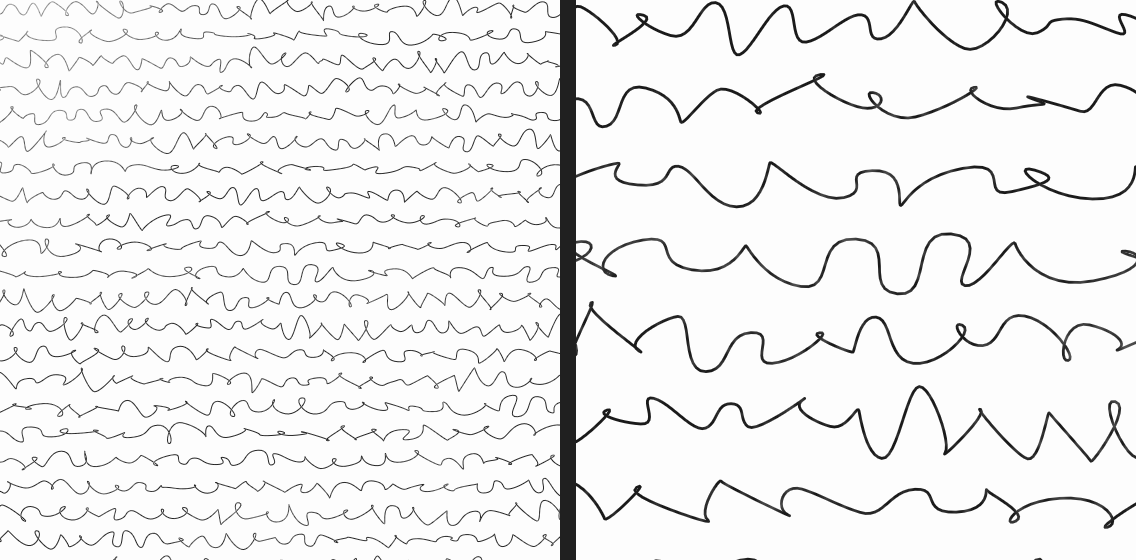
Left, the full canvas; right, a detail of the centre.
This pattern is drawn by a WebGL 2 fragment shader. Its source:

```glsl
#version 300 es
precision highp float;
// Rows of looping, illegible pen scribble in thin dark ink on white paper.

uniform vec2 u_resolution;
out vec4 fragColor;

const float ROWS = 21.1;
const float BASELINE = 0.77;      // row centre within its cell
const float PEN_WIDTH = 0.00155;  // share of the canvas height
const int STEPS = 12;             // straight pieces per curve
const vec3 PAPER = vec3(0.992);
const vec3 INK = vec3(0.10);

struct Knot { vec2 pos; vec2 pull; };

vec2 hash2(vec2 p) {
  vec3 q = fract(p.xyx * vec3(0.1031, 0.1030, 0.0973));
  q += dot(q, q.yzx + 33.33);
  return fract((q.xx + q.yz) * q.zy);
}

float cornerSlope(vec2 cell, vec2 offset) {
  float angle = 6.28318 * hash2(cell + 57.0).x;
  return dot(vec2(cos(angle), sin(angle)), offset);
}

float gradientNoise(vec2 p) {
  vec2 i = floor(p), f = fract(p);
  vec2 u = f * f * f * (f * (f * 6.0 - 15.0) + 10.0);
  vec2 e = vec2(1.0, 0.0);
  float low = mix(cornerSlope(i, f), cornerSlope(i + e, f - e), u.x);
  float high = mix(cornerSlope(i + e.yx, f - e.yx), cornerSlope(i + 1.0, f - 1.0), u.x);
  return mix(low, high, u.y);
}

float segmentDistance(vec2 p, vec2 a, vec2 b) {
  vec2 ap = p - a, ab = b - a;
  return length(ap - ab * clamp(dot(ap, ab) / max(dot(ab, ab), 1e-6), 0.0, 1.0));
}

// Turning point of the pen: a loop, a cusp or a smooth bend
Knot penKnot(float index, float row, float flow, float stride) {
  vec2 place = hash2(vec2(index, row) + 41.0);
  vec2 style = hash2(vec2(index + 171.0, row + 13.0));
  float side = mod(index, 2.0) * 2.0 - 1.0;
  float swing = 0.9 + 0.9 * gradientNoise(vec2(index * 0.17, row * 3.7));
  float height = side * mix(0.05, mix(0.44, 0.30, flow), place.y) * swing;
  float loopChance = side > 0.0 ? 0.36 : 0.17;
  float turn = mix(0.9, mix(1.9, 4.2, flow), style.y);
  if (style.x < loopChance) turn = -mix(0.6, 1.9, style.y);
  else if (style.x > 0.80) turn = 0.15;
  float tilt = (fract(style.y * 7.0) - 0.5) * 0.7;
  vec2 pos = vec2((index + 0.85 * (place.x - 0.5)) * stride, height);
  return Knot(pos, vec2(turn * stride, tilt));
}

vec2 hermite(Knot a, Knot b, float t) {
  float s = 1.0 - t;
  return a.pos * (1.0 + 2.0 * t) * s * s + a.pull * t * s * s
       + b.pos * t * t * (3.0 - 2.0 * t) - b.pull * t * t * s;
}

float curveDistance(vec2 p, Knot a, Knot b) {
  float nearest = 1e3;
  vec2 last = a.pos;
  for (int i = 1; i <= STEPS; i++) {
    vec2 next = hermite(a, b, float(i) / float(STEPS));
    nearest = min(nearest, segmentDistance(p, last, next));
    last = next;
  }
  return nearest;
}

// Distance to one row of writing, in row heights
float rowDistance(vec2 p, float row) {
  vec2 character = hash2(vec2(row + 7.0, 91.0));
  float flow = character.x;
  float stride = mix(0.40, 0.60, flow);
  float drift = 0.12 * gradientNoise(vec2(p.x * 0.3, row * 5.3));
  vec2 q = vec2(p.x + character.y * 20.0, p.y - row - BASELINE - drift);
  float first = floor(q.x / stride) - 2.0;
  float nearest = 1e3;
  Knot a = penKnot(first, row, flow, stride);
  for (int i = 1; i <= 5; i++) {
    Knot b = penKnot(first + float(i), row, flow, stride);
    nearest = min(nearest, curveDistance(q, a, b));
    a = b;
  }
  return nearest;
}

// Pen pressure: paler toward the upper left, with slow and fine changes
float penPressure(vec2 uv) {
  float corner = smoothstep(0.0, 0.6, length(uv - vec2(0.0, 1.0)));
  float slow = gradientNoise(uv * 7.0);
  float grain = gradientNoise(uv * 190.0);
  return clamp(mix(0.58, 0.95, corner) + 0.22 * slow + 0.25 * grain, 0.3, 1.0);
}

float strokeCoverage(float dist, float width, float pixel) {
  float drawn = max(width, pixel);
  return min(width / pixel, 1.0) * clamp(0.5 + (0.5 * drawn - dist) / pixel, 0.0, 1.0);
}

void main() {
  vec2 uv = gl_FragCoord.xy / u_resolution.y;
  vec2 p = uv * ROWS;
  float lower = floor(p.y - BASELINE);
  float dist = min(rowDistance(p, lower), rowDistance(p, lower + 1.0)) / ROWS;
  float pressure = penPressure(uv);
  float width = PEN_WIDTH * mix(0.75, 1.1, pressure);
  float ink = strokeCoverage(dist, width, 1.0 / u_resolution.y) * pressure;
  fragColor = vec4(mix(PAPER, INK, ink), 1.0);
}
```
